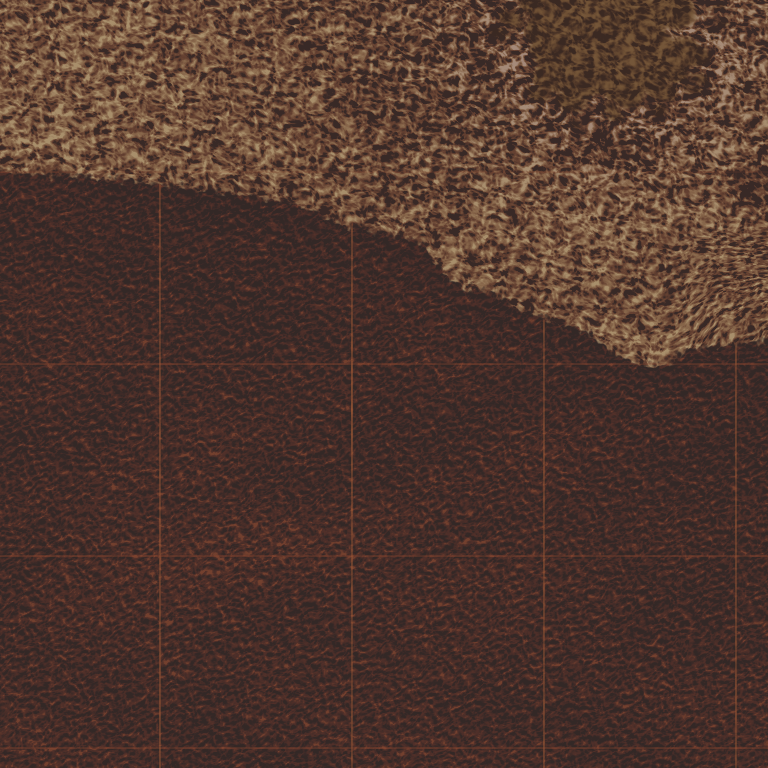
Reproduce this texture procedurally as a Shadertoy shader.

```glsl
// Aerial chart: a rough tan headland above a dark, fibrous red-brown sea.
// Layered cellular noise carves the rock and weaves the water; a knotted
// coastline divides them, and a thin survey grid lies over both.

vec2 hash2(vec2 cell) {
    vec3 v = fract(cell.xyx * vec3(0.1031, 0.1030, 0.0973));
    v += dot(v, v.yzx + 33.33);
    return fract((v.xx + v.yz) * v.zy);
}

// Distance to the nearest scattered point: dark pits, bright ridges
float cellular(vec2 p) {
    vec2 cell = floor(p), local = fract(p);
    float nearest = 2.0;
    for (int y = -1; y <= 1; y++)
        for (int x = -1; x <= 1; x++) {
            vec2 o = vec2(x, y);
            vec2 d = o + hash2(cell + o) - local;
            nearest = min(nearest, dot(d, d));
        }
    return sqrt(nearest);
}

float layeredCells(vec2 p) {
    float sum = 0.0, weight = 0.42;
    for (int i = 0; i < 3; i++) {
        sum += weight * cellular(p);
        p = mat2(1.3, 0.9, -0.9, 1.3) * p + 17.3;
        weight *= 0.8;
    }
    return sum;
}

// Soft elliptical spot, 1 at its centre
float spot(vec2 p, vec2 centre, vec2 radius) {
    vec2 d = (p - centre) / radius;
    return exp(-dot(d, d));
}

// Height of the shore at x, joined from knots
float coastHeight(float x) {
    const vec2 knots[15] = vec2[15](
        vec2(-0.01, 0.777), vec2(0.10, 0.771), vec2(0.20, 0.760),
        vec2(0.30, 0.747), vec2(0.39, 0.734), vec2(0.445, 0.708),
        vec2(0.55, 0.682), vec2(0.585, 0.633), vec2(0.64, 0.615),
        vec2(0.70, 0.586), vec2(0.77, 0.564), vec2(0.81, 0.533),
        vec2(0.85, 0.523), vec2(0.90, 0.544), vec2(1.01, 0.556));
    float h = knots[0].y;
    for (int i = 0; i < 14; i++) {
        float t = (x - knots[i].x) / (knots[i + 1].x - knots[i].x);
        h = mix(h, knots[i + 1].y, clamp(t, 0.0, 1.0));
    }
    return h;
}

vec3 seaColor(vec2 p, float shoreDistance) {
    // Short fibres, scattered by a coarser layer of cells
    vec2 q = p + 0.006 * vec2(cellular(p * 42.0), cellular(p * 37.0 + 9.0));
    q = mat2(0.94, -0.34, 0.34, 0.94) * q * vec2(88.0, 125.0);
    float fibre = layeredCells(q);
    float relief = fibre - layeredCells(q + vec2(0.30, 0.50));
    float broad = 0.06 * sin(p.x * 13.0 + 3.0 * sin(p.y * 9.0)) * sin(p.y * 17.0 + 1.0);
    broad += 0.14 * spot(p, vec2(0.33, 0.28), vec2(0.20, 0.07));
    broad += 0.08 * (cellular(p * 14.0) - 0.46) + 0.05 * (0.3 - p.y);
    broad -= 0.12 * exp(-abs(shoreDistance) * 14.0);
    float tone = 0.42 + 0.9 * (fibre - 0.48) + 0.85 * relief + broad;
    vec3 color = mix(vec3(0.20, 0.155, 0.15), vec3(0.31, 0.185, 0.16), smoothstep(0.08, 0.65, tone));
    return mix(color, vec3(0.45, 0.25, 0.18), smoothstep(0.60, 1.0, tone));
}

vec3 landColor(vec2 p) {
    // Grain runs down on the left and climbs along the right-hand spit
    float climb = smoothstep(0.84, 0.94, p.x) * smoothstep(0.72, 0.58, p.y);
    vec2 q = p + 0.008 * vec2(cellular(p * 36.0 + 4.0), cellular(p * 33.0));
    q = vec2(q.x, q.y + mix(0.15, -0.45, climb) * (q.x - 0.85));
    float lumps = cellular(q * vec2(22.0, 30.0)) - 0.46;
    q *= vec2(74.0, 92.0);
    float rock = layeredCells(q);
    float relief = rock - layeredCells(q + vec2(-0.35, 0.50));
    // Sparse deep pits
    float pits = smoothstep(0.34, 0.12, cellular(q * vec2(0.50, 0.62) + 31.0) + 0.6 * (rock - 0.48));

    // Broad light and shade, with a sunken basin at the upper right
    float basinEdge = length((p - vec2(0.79, 0.955)) / vec2(0.12, 0.095)) + 0.8 * lumps;
    float basin = smoothstep(1.15, 0.85, basinEdge);
    float rim = spot(p, vec2(0.79, 0.93), vec2(0.19, 0.13)) * (1.0 - basin);
    float crevice = smoothstep(0.22, 0.0, abs(basinEdge - 1.1));
    float broad = 0.12 * spot(p, vec2(0.10, 0.88), vec2(0.22, 0.16));
    broad += 0.14 * spot(p, vec2(0.76, 0.71), vec2(0.14, 0.07));
    broad += 0.22 * spot(p, vec2(0.86, 0.55), vec2(0.09, 0.03));
    broad -= 0.13 * spot(p, vec2(0.55, 0.88), vec2(0.13, 0.12));
    broad -= 0.40 * spot(p, vec2(0.79, 0.805), vec2(0.06, 0.018));
    broad -= 0.35 * spot(p, vec2(0.99, 0.75), vec2(0.035, 0.03));
    broad += 0.40 * lumps - 0.22 * crevice;
    float tone = 0.53 + (1.0 + 0.6 * rim) * (0.75 * (rock - 0.48) + 0.95 * relief) + broad - 0.30 * pits;

    vec3 color = mix(vec3(0.22, 0.16, 0.15), vec3(0.39, 0.25, 0.19), smoothstep(0.02, 0.38, tone));
    color = mix(color, vec3(0.53, 0.40, 0.29), smoothstep(0.34, 0.74, tone));
    color = mix(color, vec3(0.66, 0.56, 0.42), smoothstep(0.70, 1.10, tone));
    color = mix(color, vec3(0.64, 0.53, 0.50), rim * smoothstep(0.62, 0.95, tone));
    vec3 olive = mix(vec3(0.23, 0.16, 0.13), vec3(0.42, 0.30, 0.19), smoothstep(0.0, 0.9, tone));
    return mix(color, olive, 0.85 * basin);
}

void mainImage(out vec4 fragColor, in vec2 fragCoord) {
    vec2 p = fragCoord / iResolution.xy;
    float pixel = 1.0 / min(iResolution.x, iResolution.y);

    // Ragged shore
    float shore = p.y - coastHeight(p.x) + 0.026 * (layeredCells(p * 55.0) - 0.48);
    float land = smoothstep(-0.002 - pixel, 0.002 + pixel, shore);
    vec3 color = mix(seaColor(p, shore), landColor(p), land);

    // Hairline survey grid, worn unevenly and nearly lost on the rock
    vec2 lineDistance = abs(fract((p - vec2(0.2083, 0.026)) * 4.0 + 0.5) - 0.5) / 4.0;
    vec2 line = 1.0 - smoothstep(vec2(0.0), vec2(0.0006 + 0.7 * pixel), lineDistance);
    vec2 wear = vec2(0.70, 0.58) + 0.45 * (vec2(cellular(p * 60.0), cellular(p * 50.0 + 7.0)) - 0.46);
    wear.x += 0.30 * spot(p, vec2(0.458, 0.47), vec2(0.08, 0.08));
    wear *= mix(vec2(1.0), vec2(0.10, 0.35), land);
    vec2 ink = clamp(line * wear, 0.0, 1.0);
    color = mix(color, vec3(0.57, 0.28, 0.18), ink.y);
    fragColor = vec4(mix(color, vec3(0.64, 0.36, 0.21), ink.x), 1.0);
}
```
